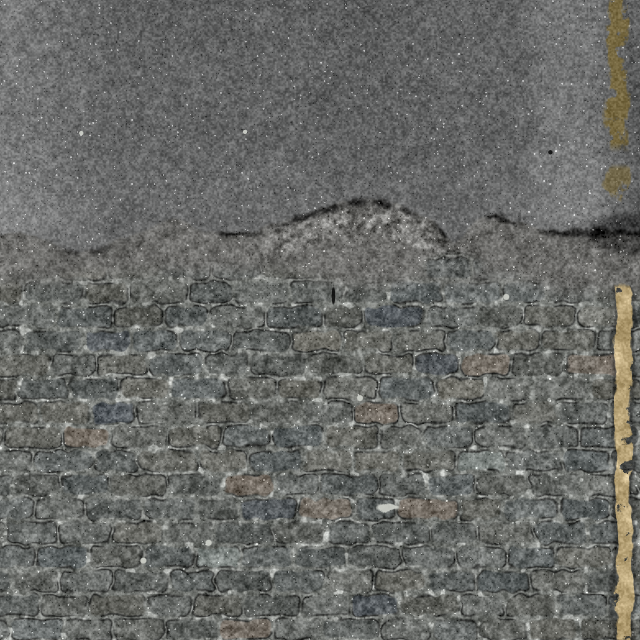
Reproduce this texture procedurally as a WebGL 1 fragment shader.

```glsl
precision highp float;
// Worn asphalt breaking away over old stone setts, with flaking yellow paint at the right.
// Rows of jittered rounded boxes form the setts, summed bumps the broken edge,
// and layered value noise the grain, stains and wear.
uniform vec2 u_resolution;

float hash(vec2 p) {
  vec3 q = fract(p.xyx * 0.1031);
  q += dot(q, q.yzx + 33.33);
  return fract((q.x + q.y) * q.z);
}

float noise(vec2 p) {
  vec2 i = floor(p), f = fract(p);
  f = f * f * (3.0 - 2.0 * f);
  return mix(mix(hash(i), hash(i + vec2(1, 0)), f.x),
             mix(hash(i + vec2(0, 1)), hash(i + vec2(1, 1)), f.x), f.y);
}

float fbm(vec2 p) {
  float sum = 0.0, amp = 0.5;
  for (int i = 0; i < 5; i++) {
    sum += amp * noise(p);
    p = p * 2.03 + 17.7;
    amp *= 0.5;
  }
  return sum;
}

float bump(float x, float center, float width) {
  float d = (x - center) / width;
  return exp(-d * d);
}

float band(float x, float lo, float hi, float soft) {
  return smoothstep(lo - soft, lo + soft, x) * smoothstep(hi + soft, hi - soft, x);
}

float spot(vec2 p, float x, float y, vec2 radius) {
  return 1.0 - smoothstep(0.7, 1.2, length((p - vec2(x, y)) / radius));
}

// 1 when a sett's center lies close to the given place
float near(vec2 c, float x, float y) {
  return step(abs(c.x - x), 0.036) * step(abs(c.y - y), 0.018);
}

// Sparse chips, one candidate per cell
float grit(vec2 p, float cells, float density) {
  vec2 id = floor(p * cells), f = fract(p * cells) - 0.5;
  f -= 0.4 * (vec2(hash(id + 3.0), hash(id + 8.0)) - 0.5);
  float size = 0.13 + 0.22 * hash(id + 5.0);
  return step(1.0 - density, hash(id)) * smoothstep(size * 1.3, size * 0.6, length(f));
}

float joint(float i, float row) {
  return i + 0.22 * (hash(vec2(i + 40.0, row + 9.0)) - 0.5);
}

vec3 setts(vec2 p, float coarse, float fine) {
  vec2 w = p + 0.007 * (vec2(noise(p * 75.0), noise(p * 75.0 + 50.0)) - 0.5);
  float row = floor((0.5618 - w.y) / 0.0376);
  float shift = 0.016 + 0.043 * mod(row, 2.0) + 0.028 * smoothstep(5.0, 1.0, row);
  float x = (w.x - shift) / 0.0814, i = floor(x);
  if (x < joint(i, row)) i -= 1.0;
  else if (x > joint(i + 1.0, row)) i += 1.0;
  float a = joint(i, row), b = joint(i + 1.0, row);
  vec2 c = vec2(shift + 0.0407 * (a + b), 0.5618 - (row + 0.5) * 0.0376);
  vec2 q = abs(w - c) - vec2(0.0407 * (b - a) - 0.0035, 0.0148) + 0.008;
  float d = length(max(q, 0.0)) + min(max(q.x, q.y), 0.0) - 0.008;

  vec3 col = mix(vec3(0.3, 0.315, 0.31), vec3(0.4, 0.408, 0.395), hash(vec2(i + 20.0, row + 5.0)));
  col += vec3(0.02, 0, -0.025) * (hash(vec2(row + 2.0, i + 71.0)) - 0.4);
  float warm = near(c, .746, .431) + near(c, .591, .352) + near(c, .508, .204) + near(c, .686, .204)
    + near(c, .388, .017) + near(c, .141, .316) + near(c, .391, .242) + near(c, .922, .431);
  float blue = near(c, .168, .357) + near(c, .417, .204) + near(c, .655, .431)
    + near(c, .62, .509) + near(c, .169, .46) + near(c, .6, .05);
  float pale = near(c, .341, .13) + near(c, .749, .281);
  col = mix(col, vec3(0.44, 0.4, 0.36), 0.8 * min(warm, 1.0));
  col = mix(col, vec3(0.28, 0.3, 0.32), 0.85 * min(blue, 1.0));
  col = mix(col, vec3(0.47, 0.5, 0.49), 0.8 * pale) + 0.18 * (coarse - 0.48) + 0.3 * (fine - 0.48);

  vec3 mortar = vec3(0.43, 0.44, 0.425) + 0.2 * (coarse - 0.5) + 0.4 * (fine - 0.48);
  mortar += 0.18 * smoothstep(0.62, 0.85, noise(p * 120.0));
  col = mix(mortar, col, smoothstep(0.0018, -0.0018, d) * mix(0.75, 1.0, noise(p * 23.0)));
  return col * (1.0 - 0.55 * bump(d, 0.001, 0.0018) * smoothstep(0.35, 0.7, noise(p * 48.0)));
}

void main() {
  vec2 p = gl_FragCoord.xy / u_resolution;
  float coarse = fbm(p * 55.0), stain = fbm(p * 7.0 + 4.0), flake = fbm(p * 48.0 + 2.0);
  float fine = fbm(p * 130.0), grain = noise(p * 390.0) + 0.7 * noise(p * 250.0) - 0.85;

  // Concrete skirt fading into the setts
  vec3 col = vec3(0.39, 0.388, 0.378) + 0.2 * (coarse - 0.48) + 0.22 * (fine - 0.48);
  float bare = smoothstep(0.59, 0.545, p.y + 0.05 * (stain - 0.5) + 0.03 * smoothstep(0.78, 0.9, p.x));
  bare = max(bare, 0.7 * spot(p, 0.707, 0.582, vec2(0.05, 0.025)));
  col = mix(col, setts(p, coarse, fine), bare);

  // Asphalt sheet with its torn lower edge
  float edge = 0.637 - 0.028 * bump(p.x, 0.13, 0.07) + 0.02 * bump(p.x, 0.27, 0.04)
    + 0.05 * bump(p.x, 0.57, 0.11) - 0.025 * bump(p.x, 0.71, 0.025) + 0.025 * bump(p.x, 0.78, 0.05);
  float d = p.y - edge + 0.016 * (fbm(p * 26.0) - 0.48) + 0.014 * (flake - 0.48);
  float worn = 0.08 * smoothstep(0.2, 0.0, p.x) + 0.065 * band(p.x, 0.83, 0.945, 0.025);
  vec3 asphalt = vec3(0.355, 0.358, 0.358) + worn + 0.07 * (stain - 0.5) + 0.08 * (coarse - 0.48);
  asphalt += 0.03 * smoothstep(0.8, 0.66, p.y) - 0.03 * smoothstep(0.95, 1.0, p.x);
  col = mix(col, asphalt + 0.12 * (fine - 0.48), smoothstep(-0.003, 0.004, d));
  float rubble = band(d, -0.05, -0.004, 0.008) * band(p.x, 0.42, 0.74, 0.04);
  col += rubble * (0.02 + 0.4 * (fine - 0.48));
  float crack = band(p.x, 0.32, 0.65, 0.02) + band(p.x, 0.68, 0.71, 0.01)
    + band(p.x, 0.76, 0.81, 0.01) + band(p.x, 0.85, 1.1, 0.02) + 0.55 * band(p.x, 0.1, 0.21, 0.02);
  col *= 1.0 - 0.7 * crack * bump(d, -0.003, 0.005) * smoothstep(0.15, 0.55, noise(p * 45.0));
  col *= 1.0 - 0.4 * spot(p, 1.0, 0.635, vec2(0.09, 0.035));

  // Grain and chips
  col += 0.14 * grain + 0.28 * grit(p, 210.0, 0.035) - 0.12 * grit(p + 0.7, 250.0, 0.06);
  col *= 1.085;

  // Yellow paint: solid strip below, faded flakes above
  float ragged = 0.018 * (fbm(p * vec2(60, 32)) - 0.48), x = p.x + ragged;
  float strip = smoothstep(0.56, 0.55, p.y + ragged);
  col *= 1.0 - 0.35 * strip * band(x, 0.957, 0.992, 0.003);
  col = mix(col, vec3(0.74, 0.66, 0.49) + 0.12 * grain + 0.4 * (coarse - 0.48),
            strip * band(x, 0.962, 0.987, 0.0015) * smoothstep(0.27, 0.34, flake));
  float faded = smoothstep(0.76, 0.78, p.y) + 0.75 * band(p.y, 0.685, 0.74, 0.006);
  faded *= band(x + ragged, 0.948, 0.979, 0.003) * smoothstep(0.32, 0.43, flake);
  col = mix(col, vec3(0.47, 0.41, 0.24) + 0.12 * grain, faded * 0.9);

  // Pale pebbles, a chalky smear and dark pits
  vec2 r = vec2(0.005);
  float white = spot(p, .5625, .378, r) + spot(p, .326, .152, r) + spot(p, .127, .792, r * 0.7)
    + spot(p, .383, .794, r * 0.7) + spot(p, .791, .536, r) + spot(p, .224, .124, r)
    + spot(p + ragged, .605, .207, vec2(0.018, 0.006));
  col = mix(col, vec3(0.82, 0.83, 0.8), white * 0.9);
  col *= 1.0 - 0.8 * (spot(p, .521, .538, vec2(0.003, 0.014)) + spot(p, .86, .762, r * 0.7));
  gl_FragColor = vec4(clamp(col, 0.0, 1.0), 1.0);
}
```
